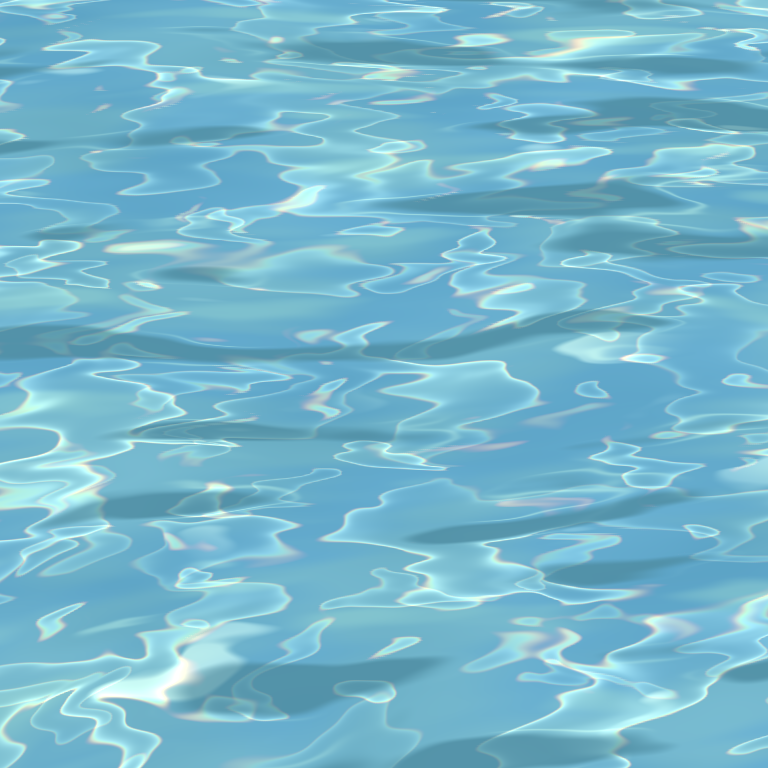
A WebGL 2 fragment shader for this texture:

```glsl
#version 300 es
precision highp float;

uniform vec2 u_resolution;
out vec4 fragColor;

vec2 hash2(vec2 cell) {
    vec2 k = vec2(dot(cell, vec2(127.1, 311.7)), dot(cell, vec2(269.5, 183.3)));
    return 2.0 * fract(sin(k) * 43758.5453) - 1.0;
}

// Gradient noise, roughly -0.6 to 0.6
float noise(vec2 p) {
    vec2 i = floor(p);
    vec2 f = p - i;
    vec2 w = f * f * f * (f * (f * 6.0 - 15.0) + 10.0);
    float a = dot(hash2(i), f);
    float b = dot(hash2(i + vec2(1, 0)), f - vec2(1, 0));
    float c = dot(hash2(i + vec2(0, 1)), f - vec2(0, 1));
    float d = dot(hash2(i + vec2(1, 1)), f - vec2(1, 1));
    return mix(mix(a, b, w.x), mix(c, d, w.x), w.y);
}

// Two octaves
float swell(vec2 p) {
    return noise(p) + 0.4 * noise(p * 2.1 + 17.3);
}

// Far water is flattened, near water leans up to the right
vec2 perspective(vec2 uv) {
    float y = uv.y * (0.75 + 0.45 * uv.y);
    float lean = 0.16 * uv.x * (1.0 - uv.y);
    return vec2(uv.x, y - lean + 0.06 * noise(uv * vec2(2.0, 3.0)));
}

// Light folded over itself: sharp outer edge, soft inner glow, split by colour
vec3 foldedLight(float field, float level, float dispersion) {
    vec3 s = field - level + dispersion * vec3(1.0, 0.0, -1.0);
    float edge = max(0.04, 1.5 * fwidth(field));
    vec3 inside = max(s, 0.0);
    vec3 glow = 0.8 * exp(-inside / 0.055) + 0.2 * exp(-inside / 0.2);
    return smoothstep(-edge, 0.01, s) * glow;
}

void main() {
    vec2 uv = gl_FragCoord.xy / u_resolution;
    vec2 p = perspective(uv);

    // Surface waves and the bending they cause
    float wave = swell(p * vec2(2.1, 13.0) + 4.7);
    float ripple = noise(p * vec2(4.5, 30.0) + 31.0);
    float fine = noise(p * vec2(11.0, 52.0) + 8.0);
    vec2 bent = p * vec2(6.0, 11.0);
    bent += vec2(0.7 * ripple + 0.6 * wave + 0.2 * fine, 0.7 * wave);

    // Water body
    const vec3 blue = vec3(0.385, 0.665, 0.800);
    const vec3 aqua = vec3(0.440, 0.705, 0.790);
    const vec3 deepTeal = vec3(0.310, 0.555, 0.640);
    const vec3 paleGreen = vec3(0.560, 0.810, 0.820);
    float tint = noise(p * vec2(3.0, 7.0) + 52.0) + 0.5 * ripple;
    vec3 color = mix(blue, aqua, smoothstep(-0.2, 0.25, tint));
    color += 0.06 * noise(bent * 0.6 + 71.0);

    // Dark wave backs and pale wave fronts
    float slope = wave + 0.2 * ripple + 0.12 * fine;
    float back = smoothstep(0.15, 0.29, slope);
    float front = smoothstep(0.2, 0.42, -slope);
    color = mix(color, deepTeal, 0.85 * back);
    color = mix(color, paleGreen, 0.55 * front);

    // Thin sheen along the rim of each wave back
    float rim = exp(-pow((slope - 0.13) / 0.022, 2.0));
    float rimPatch = smoothstep(-0.05, 0.3, noise(p * vec2(5.0, 9.0) + 90.0));
    color = mix(color, vec3(0.65, 0.88, 0.88), 0.65 * rim * rimPatch);

    // Bright nets, smaller loops and solid glints
    float strength = smoothstep(-0.25, 0.3, noise(p * vec2(3.0, 5.0) + 11.0));
    float net = swell(bent + 23.0);
    float loops = swell(bent * 1.5 + 61.0);
    float glint = noise(bent * vec2(0.9, 1.2) + 43.0) + 0.15 * fine;
    vec3 light = foldedLight(net, 0.06, 0.014) * mix(0.35, 1.05, strength);
    light += foldedLight(loops, 0.24, 0.018) * mix(0.85, 0.4, strength);
    light += 0.75 * smoothstep(0.3, 0.4, glint) * strength;
    light *= 1.0 - 0.6 * back;
    color += light * vec3(0.40, 0.31, 0.19);

    fragColor = vec4(clamp(color, 0.0, 1.0), 1.0);
}
```
